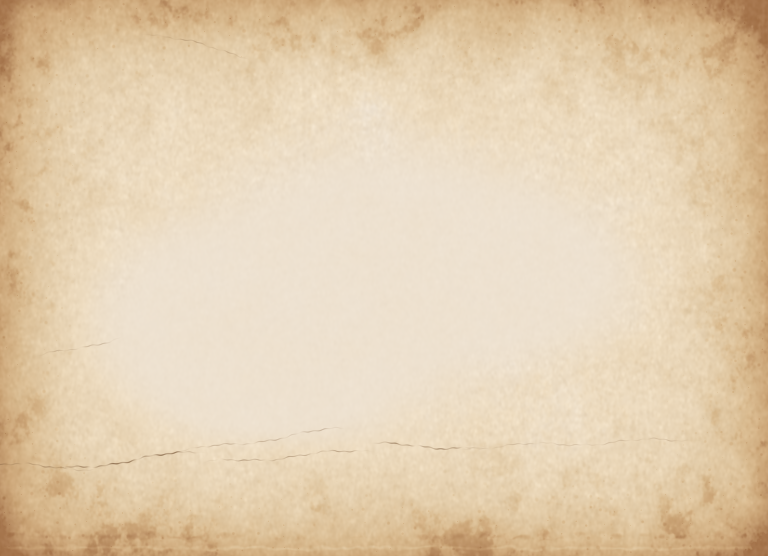
Write a Shadertoy shader that draws this texture.

```glsl
// Aged parchment: a pale, lobed centre that browns toward worn edges and corners.
// A tone field (edge falloff + cellular splat noise) is mapped through a colour ramp,
// then foxing specks, hairline cracks and a frayed lower rim are laid on top.

const float EDGE_FALLOFF = 0.074;   // reach of the browning, in canvas heights
const float EDGE_STRENGTH = 0.80;
const float CREAM_TONE = 0.105;     // tone between the centre and the edges
const float MOTTLE = 0.050;
const float GRAIN = 0.019;
const float SPECK_CELLS = 42.0;
const float RIM_HEIGHT = 0.034;
const vec3 CRACK_COLOUR = vec3(0.47, 0.34, 0.22);

const vec3 RAMP[6] = vec3[6](
    vec3(0.932, 0.886, 0.822), vec3(0.928, 0.859, 0.750), vec3(0.89, 0.80, 0.66),
    vec3(0.85, 0.73, 0.56), vec3(0.80, 0.65, 0.47), vec3(0.65, 0.46, 0.30));
const float STOPS[6] = float[6](0.0, 0.14, 0.34, 0.60, 0.90, 1.5);

vec3 hash3(vec2 cell) {
    vec3 q = fract(cell.xyx * vec3(0.1031, 0.1030, 0.0973));
    q += dot(q, q.yxz + 33.33);
    return fract((q.xxy + q.yzz) * q.zyx);
}

// Cellular splat noise: one soft light or dark blob per cell, about -1 to 1.
float splatNoise(vec2 p) {
    vec2 cell = floor(p);
    float sum = 0.0;
    for (int y = -1; y <= 1; y++)
    for (int x = -1; x <= 1; x++) {
        vec2 c = cell + vec2(x, y);
        vec3 h = hash3(c + 57.0);
        vec2 d = p - c - h.xy;
        float k = max(0.0, 1.0 - dot(d, d));
        sum += (2.0 * h.z - 1.0) * k * k;
    }
    return sum;
}

float fractalNoise(vec2 p, int octaves, float gain) {
    float sum = 0.0, amp = 0.6;
    for (int i = 0; i < octaves; i++) {
        sum += amp * splatNoise(p);
        p = mat2(1.6, 1.2, -1.2, 1.6) * p + 13.7;
        amp *= gain;
    }
    return sum;
}

// Small round stains, one candidate per cell; few of them grow visible.
float specks(vec2 p) {
    vec2 q = p * SPECK_CELLS, cell = floor(q);
    vec3 h = hash3(cell + 211.0);
    float radius = 0.05 + 0.18 * h.z * h.z;
    float d = length(q - cell - 0.25 - 0.5 * h.xy);
    return smoothstep(radius, radius * 0.2, d) * step(0.6, fract(h.z * 17.3));
}

float lobe(vec2 p, vec2 centre, vec2 radii) {
    vec2 q = (p - centre) / radii;
    return exp(-1.2 * dot(q, q));
}

// Broken hairline from a to b, with a gentle bend and a fine jitter.
float crack(vec2 p, vec2 a, vec2 b, float width) {
    vec2 dir = b - a;
    float len = length(dir);
    dir /= len;
    float s = dot(p - a, dir);
    float wave = 0.0035 * sin(s * 31.0 + a.x * 20.0) + 0.0012 * sin(s * 97.0)
               + 0.0007 * sin(s * 310.0 + a.y * 50.0);
    float off = abs(dot(p - a, vec2(-dir.y, dir.x)) - wave);
    float ends = smoothstep(-0.02, 0.04, s) * smoothstep(len + 0.02, len - 0.04, s);
    float breaks = 0.55 + 0.3 * sin(s * 71.0 + a.x * 9.0) + 0.25 * sin(s * 223.0 + a.y * 7.0);
    return ends * clamp(breaks, 0.0, 1.0) * smoothstep(width + 0.001, 0.0, off);
}

vec3 paperColour(float tone) {
    vec3 col = RAMP[0];
    for (int i = 1; i < 6; i++)
        col = mix(col, RAMP[i], clamp((tone - STOPS[i - 1]) / (STOPS[i] - STOPS[i - 1]), 0.0, 1.0));
    return col;
}

void mainImage(out vec4 fragColor, in vec2 fragCoord) {
    vec2 uv = fragCoord / iResolution.xy;
    vec2 p = uv * vec2(1.384, 1.0);
    float broad = fractalNoise(p * 3.2 + 4.0, 5, 0.6);
    float fine = fractalNoise(p * vec2(15.0, 13.0) + 31.0, 5, 0.78);
    float blotch = smoothstep(0.25, 1.1, fine + 0.35 * broad);

    // Browning from the four sides adds up in the corners.
    vec2 border = min(p, vec2(1.384, 1.0) - p);
    vec2 falloff = exp(-border / EDGE_FALLOFF);
    float edge = EDGE_STRENGTH * (falloff.x + falloff.y);
    edge *= 1.0 + 0.16 * broad + 0.15 * fine;

    // Pale centre made of merged lobes with a feathered, patchy outline.
    float lobes = lobe(p, vec2(0.68, 0.53), vec2(0.27, 0.27))
                + lobe(p, vec2(0.37, 0.43), vec2(0.25, 0.18))
                + lobe(p, vec2(0.95, 0.51), vec2(0.22, 0.15))
                + 0.6 * lobe(p, vec2(0.50, 0.29), vec2(0.20, 0.10));
    float pale = smoothstep(0.08, 0.82, lobes + 0.17 * broad + 0.09 * fine);

    // Mottling, upper stains and the frayed lower rim.
    float tone = CREAM_TONE + edge + MOTTLE * (broad + fine);
    tone += blotch * (0.05 + 0.22 * smoothstep(0.05, 0.5, edge));
    tone += (0.12 + 0.12 * fine) * lobe(p, vec2(0.66, 0.91), vec2(0.06, 0.05));
    tone += 0.10 * lobe(p, vec2(0.89, 0.93), vec2(0.08, 0.04));
    float fray = splatNoise(p * vec2(60.0, 90.0));
    float rim = abs(p.y - RIM_HEIGHT - 0.003 * sin(p.x * 31.0) - 0.004 * fray);
    tone += 0.24 * smoothstep(0.008, 0.0, rim) * smoothstep(-0.3, 0.7, fray + 0.5 * fine);
    tone -= 0.16 * smoothstep(0.005, 0.0, abs(p.y - 0.014 - 0.003 * fray));
    tone = mix(tone, 0.014 + 0.014 * (broad + fine), pale);
    tone += 0.22 * specks(p) * (1.0 - pale) * smoothstep(0.05, 0.45, edge + 0.08);

    // Hairline cracks, strongest at the lower left.
    float lines = 0.70 * crack(p, vec2(0.12, 0.157), vec2(0.355, 0.188), 0.0013);
    lines = max(lines, 0.38 * crack(p, vec2(-0.03, 0.165), vec2(0.16, 0.158), 0.0012));
    lines = max(lines, 0.28 * crack(p, vec2(0.33, 0.188), vec2(0.62, 0.230), 0.0011));
    lines = max(lines, 0.36 * crack(p, vec2(0.38, 0.168), vec2(0.66, 0.190), 0.0011));
    lines = max(lines, 0.55 * crack(p, vec2(0.68, 0.200), vec2(0.86, 0.195), 0.0012));
    lines = max(lines, 0.18 * crack(p, vec2(0.84, 0.195), vec2(1.25, 0.210), 0.0011));
    lines = max(lines, 0.26 * crack(p, vec2(0.08, 0.360), vec2(0.21, 0.392), 0.0011));
    lines = max(lines, 0.26 * crack(p, vec2(0.27, 0.940), vec2(0.44, 0.900), 0.0011));

    vec3 col = mix(paperColour(tone), CRACK_COLOUR, lines);
    float fibre = splatNoise(p * vec2(210.0, 150.0)) + 0.6 * splatNoise(p * vec2(95.0, 110.0) + 9.0);
    col += GRAIN * fibre * vec3(0.85, 1.0, 1.15) * mix(1.0, 0.25, pale);
    fragColor = vec4(clamp(col, 0.0, 1.0), 1.0);
}
```
